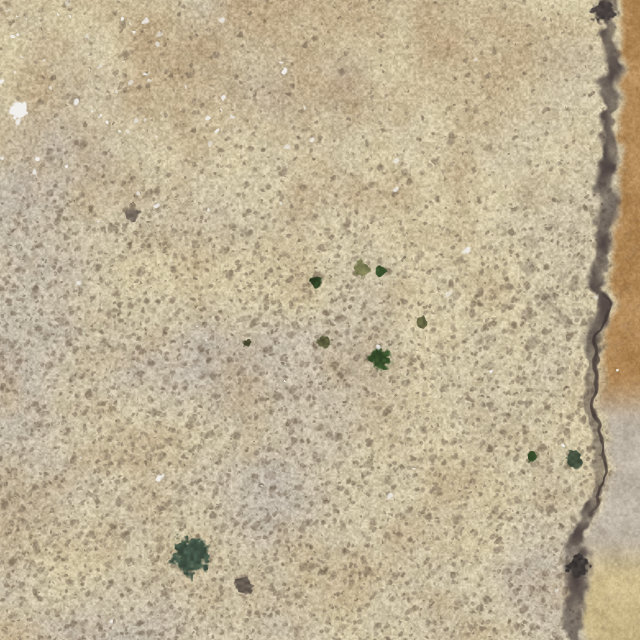
Give the GLSL for this texture, as a WebGL 1 fragment shader.

```glsl
precision highp float;

uniform vec2 u_resolution;

float hash(vec2 p) {
  vec3 q = fract(vec3(p.xyx) * 0.1031);
  q += dot(q, q.yzx + 33.33);
  return fract((q.x + q.y) * q.z);
}

float noise(vec2 p) {
  vec2 i = floor(p), f = fract(p);
  f = f * f * (3.0 - 2.0 * f);
  return mix(mix(hash(i), hash(i + vec2(1.0, 0.0)), f.x),
             mix(hash(i + vec2(0.0, 1.0)), hash(i + 1.0), f.x), f.y);
}

float fbm(vec2 p) {
  float sum = 0.0, amp = 0.5;
  for (int i = 0; i < 5; i++) {
    sum += amp * noise(p);
    p = p * 2.03 + 17.3;
    amp *= 0.5;
  }
  return sum;
}

// Soft elliptical tint, 1 at its centre
float patchAt(vec2 p, vec2 centre, vec2 size) {
  vec2 d = (p - centre) / size;
  return exp(-dot(d, d));
}

float bump(float x, float centre, float width) {
  float d = (x - centre) / width;
  return exp(-d * d);
}

// Ragged disc with a smoothed rim
float clump(vec2 p, vec2 centre, float radius) {
  float ragged = (noise(p * 130.0) - 0.5) * 0.7 + (noise(p * 260.0) - 0.5) * 0.4;
  float d = length(p - centre) / radius + ragged;
  return 1.0 - smoothstep(0.75, 1.15, d);
}

// Scattered irregular spots, one candidate per grid cell
float speckles(vec2 p, float freq, float density, float radius, float seed) {
  vec2 q = p * freq + (noise(p * freq * 2.5 + seed) - 0.5) * 0.35;
  vec2 cell = floor(q);
  float cover = 0.0;
  for (int j = -1; j <= 1; j++) {
    for (int i = -1; i <= 1; i++) {
      vec2 id = cell + vec2(float(i), float(j));
      vec2 centre = id + vec2(hash(id + seed), hash(id + seed + 51.7));
      float r = radius * (0.45 + 0.75 * hash(id + seed + 93.1));
      float present = step(hash(id + seed + 137.9), density);
      float spot = 1.0 - smoothstep(r * 0.45, r * 1.2, length(q - centre));
      cover = max(cover, spot * present * (0.5 + 0.5 * hash(id + seed + 11.3)));
    }
  }
  return cover;
}

float ditchCentre(float y) {
  float x = 0.949 - 0.022 * (1.0 - smoothstep(0.4, 0.6, y));
  x -= 0.029 * (1.0 - smoothstep(0.13, 0.25, y));
  x += 0.008 * bump(y, 0.85, 0.06) - 0.012 * bump(y, 0.57, 0.04);
  x += 0.008 * bump(y, 0.27, 0.05) - 0.009 * bump(y, 0.43, 0.04);
  return x + (noise(vec2(y * 38.0, 4.0)) - 0.5) * 0.014;
}

vec3 soil(vec2 p) {
  vec3 straw = vec3(0.825, 0.78, 0.65);
  vec3 ash = vec3(0.745, 0.71, 0.665);
  vec3 tan_ = vec3(0.72, 0.63, 0.50);
  float grey = 0.75 * patchAt(p, vec2(0.02, 0.47), vec2(0.13, 0.22))
    + 0.6 * patchAt(p, vec2(0.38, 0.43), vec2(0.25, 0.10))
    + 0.6 * patchAt(p, vec2(0.43, 0.22), vec2(0.10, 0.09))
    + 0.6 * patchAt(p, vec2(0.54, 0.87), vec2(0.035, 0.04))
    + 0.5 * patchAt(p, vec2(0.43, 0.85), vec2(0.04, 0.03))
    + 0.5 * patchAt(p, vec2(0.08, 0.73), vec2(0.10, 0.10))
    + 0.5 * patchAt(p, vec2(0.15, 0.0), vec2(0.4, 0.07))
    + 0.5 * patchAt(p, vec2(0.84, 0.08), vec2(0.06, 0.13));
  float brown = 0.5 * patchAt(p, vec2(0.4, 0.95), vec2(0.5, 0.16))
    + 0.75 * patchAt(p, vec2(0.72, 0.72), vec2(0.035, 0.09))
    + 0.6 * patchAt(p, vec2(0.57, 0.69), vec2(0.07, 0.04))
    + 0.55 * patchAt(p, vec2(0.48, 0.77), vec2(0.06, 0.05))
    + 0.45 * patchAt(p, vec2(0.31, 0.76), vec2(0.04, 0.06))
    + 0.5 * patchAt(p, vec2(0.57, 0.10), vec2(0.06, 0.03))
    + 0.4 * patchAt(p, vec2(0.14, 0.27), vec2(0.06, 0.05));
  vec3 c = mix(straw, ash, clamp(grey + (fbm(p * 9.0) - 0.45) * 1.1, 0.0, 1.0));
  return mix(c, tan_, clamp(brown + (fbm(p * 13.0 + 40.0) - 0.49) * 1.7, 0.0, 0.9));
}

vec3 bank(vec2 p) {
  vec3 c = mix(vec3(0.80, 0.73, 0.55), vec3(0.76, 0.72, 0.66), smoothstep(0.09, 0.17, p.y));
  c = mix(c, vec3(0.69, 0.53, 0.34), smoothstep(0.33, 0.42, p.y));
  return c + (fbm(p * 25.0) - 0.48) * 0.16;
}

vec3 plant(vec3 ground, vec2 p, vec2 centre, float radius, vec3 tint) {
  vec3 leaf = tint * (0.8 + 0.4 * noise(p * 190.0));
  return mix(ground, leaf, clump(p, centre, radius));
}

void main() {
  vec2 p = gl_FragCoord.xy / u_resolution;
  vec3 green = vec3(0.22, 0.31, 0.17), olive = vec3(0.40, 0.40, 0.27);
  vec3 dusk = vec3(0.42, 0.38, 0.34);

  // Ground and the bank beyond the ditch
  float side = p.x - ditchCentre(p.y);
  float beyond = smoothstep(0.008, 0.028, side + (noise(p * 60.0) - 0.5) * 0.012);
  vec3 color = mix(soil(p), bank(p), beyond);

  // Dry tufts, denser in the lower two thirds
  float dense = 1.0 - smoothstep(0.55, 0.78, p.y + (fbm(p * 6.0) - 0.5) * 0.25);
  float tufts = speckles(p, 50.0, 0.1 + 0.45 * dense, 0.32, 3.0);
  tufts = max(tufts, 0.85 * speckles(p, 88.0, 0.2 + 0.4 * dense, 0.36, 29.0));
  color = mix(color, vec3(0.49, 0.43, 0.36), tufts * 0.72 * (1.0 - 0.8 * beyond));
  float clumps = speckles(p, 30.0, 0.45, 0.4, 71.0);
  clumps *= patchAt(p, vec2(0.85, 0.54), vec2(0.08, 0.12));
  color = mix(color, vec3(0.47, 0.41, 0.36), clumps * 0.7);

  // Fine grain
  float grain = (noise(p * 210.0) - 0.5) * 0.13 + (noise(p * 390.0 + 9.0) - 0.5) * 0.12;
  color += grain * (1.0 - 0.45 * beyond);

  // Ditch shadow and its narrow crack
  float thin = smoothstep(0.20, 0.26, p.y) * (1.0 - smoothstep(0.42, 0.5, p.y));
  float width = mix(0.017, 0.010, thin) * (0.6 + 0.8 * noise(vec2(p.y * 30.0, 8.0)));
  float edge = abs(side) + (noise(p * 95.0) - 0.5) * 0.012;
  float shade = 1.0 - smoothstep(width * 0.35, width * 1.15, edge);
  shade *= mix(0.85, 0.5, thin) * (0.55 + 0.6 * noise(p * vec2(70.0, 42.0)));
  color = mix(color, vec3(0.30, 0.26, 0.25), clamp(shade, 0.0, 1.0));
  float crack = 1.0 - smoothstep(0.001, 0.004, abs(side - 0.007 + (noise(p * 80.0) - 0.5) * 0.008));
  crack *= smoothstep(0.17, 0.23, p.y) * (1.0 - smoothstep(0.5, 0.58, p.y));
  color = mix(color, vec3(0.24, 0.20, 0.19), crack * 0.75);
  color = plant(color, p, vec2(0.902, 0.115), 0.018, vec3(0.25, 0.23, 0.22));
  color = plant(color, p, vec2(0.942, 0.985), 0.018, vec3(0.30, 0.27, 0.26));

  // Shrubs
  color = plant(color, p, vec2(0.297, 0.132), 0.029, vec3(0.27, 0.34, 0.28));
  color = plant(color, p, vec2(0.594, 0.439), 0.017, green);
  color = plant(color, p, vec2(0.495, 0.560), 0.010, green * 0.8);
  color = plant(color, p, vec2(0.594, 0.576), 0.008, green);
  color = plant(color, p, vec2(0.831, 0.288), 0.009, green);
  color = plant(color, p, vec2(0.896, 0.281), 0.014, vec3(0.27, 0.32, 0.25));
  color = plant(color, p, vec2(0.508, 0.466), 0.010, olive * 0.9);
  color = plant(color, p, vec2(0.660, 0.496), 0.008, olive);
  color = plant(color, p, vec2(0.565, 0.580), 0.012, olive * 1.25);
  color = plant(color, p, vec2(0.384, 0.464), 0.007, olive * 0.8);
  color = plant(color, p, vec2(0.379, 0.086), 0.014, dusk);
  color = plant(color, p, vec2(0.208, 0.664), 0.010, dusk * 1.1);

  // Pale stones, mostly at the upper left
  float stony = max(patchAt(p, vec2(0.03, 0.96), vec2(0.09, 0.06)),
                    patchAt(p, vec2(0.2, 0.88), vec2(0.22, 0.14)) * 0.45);
  float stones = speckles(p, 56.0, 0.01 + 0.4 * stony, 0.26, 211.0);
  stones = max(stones, clump(p, vec2(0.029, 0.828), 0.012));
  color = mix(color, vec3(0.95, 0.94, 0.93), stones);

  gl_FragColor = vec4(clamp(color, 0.0, 1.0), 1.0);
}
```
